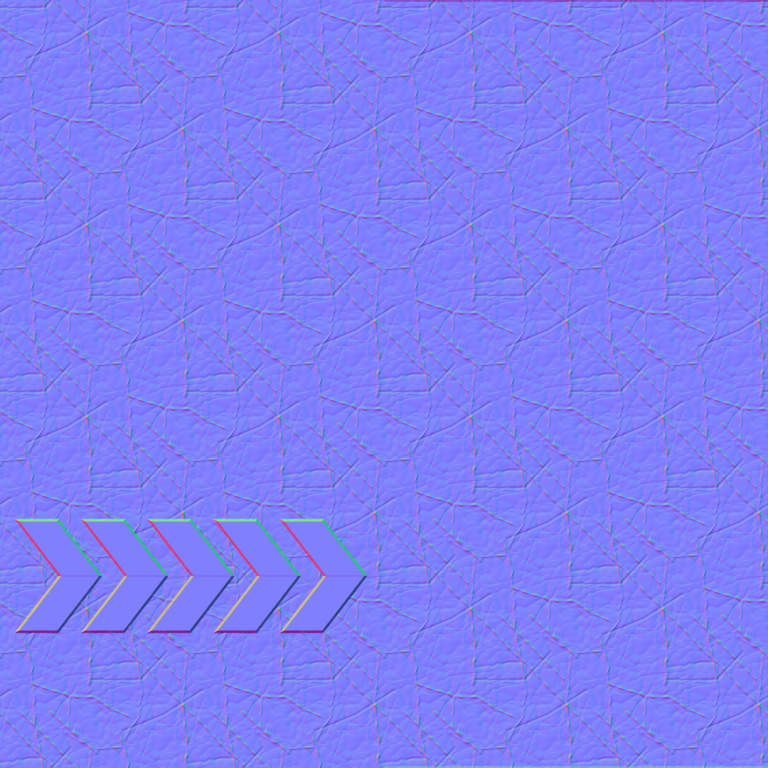
This texture map is drawn by a Shadertoy shader. Its source:

```glsl
const float TAU = 6.2831853;
const float GRID = 8.0;                        // half-tiles across the canvas
const vec2 TILE_ORIGIN = vec2(0.905, 0.345);

vec2 hash2(vec2 p) {
    return fract(sin(vec2(dot(p, vec2(127.1, 311.7)), dot(p, vec2(269.5, 183.3)))) * 43758.5);
}

// Diagonal lattice: whole numbers mark tiles staggered by half a step per row
vec2 toLattice(vec2 p) { return 0.5 * vec2(p.x + p.y, p.x - p.y); }

vec2 wrapTile(vec2 p) {
    vec2 l = toLattice(p);
    l -= round(l);
    return vec2(l.x + l.y, l.x - l.y);
}

// Nearest and second nearest distances of tiling cellular noise
vec2 cellular(vec2 p, float period) {
    vec2 cell = floor(p), f = fract(p), nearest = vec2(8.0);
    for (int y = -1; y <= 1; y++)
    for (int x = -1; x <= 1; x++) {
        vec2 o = vec2(x, y);
        float d = length(o + hash2(mod(cell + o, period)) - f);
        nearest = vec2(min(nearest.x, d), min(nearest.y, max(nearest.x, d)));
    }
    return nearest;
}

float segment(vec2 p, vec2 a, vec2 b) {
    vec2 halfSpan = 0.5 * (b - a);
    vec2 q = wrapTile(p - 0.5 * (a + b));
    return length(q - halfSpan * clamp(dot(q, halfSpan) / dot(halfSpan, halfSpan), -1.0, 1.0));
}

float bend(vec2 p, vec2 a, vec2 b, vec2 c) {
    return min(segment(p, a, b), segment(p, b, c));
}

// Rounded line profile; slope sets the steepness of its flanks
float crease(float d, float slope, float width) {
    return slope * width * exp(-d * d / (width * width));
}

vec2 wobble(vec2 l) {
    vec2 broad = sin(TAU * vec2(3.0 * l.x + 2.0 * l.y, 2.0 * l.x - 4.0 * l.y));
    vec2 fine = sin(TAU * vec2(9.0 * l.y - 4.0 * l.x, 7.0 * l.x + 5.0 * l.y) + 2.0 * broad.yx);
    return 0.016 * broad + 0.005 * fine;
}

// Faint straight lines scattered over the tile
float hairlines(vec2 p) {
    float d = 1.0;
    for (int i = 0; i < 9; i++) {
        vec2 r = hash2(vec2(i, 3.0)), center = 2.0 * hash2(vec2(i, 8.0));
        vec2 reach = (0.15 + 0.25 * r.x) * vec2(cos(TAU * r.y), sin(TAU * r.y));
        d = min(d, segment(p, center - reach, center + reach));
    }
    return d;
}

float crackedSurface(vec2 p) {
    vec2 l = toLattice(p);
    vec2 w = p + wobble(l);
    float wear = 0.65 + 0.35 * sin(TAU * (13.0 * l.x + 2.0 * l.y));

    // Straight scratches
    float scratch = segment(p + 0.4 * wobble(l), vec2(0.0), vec2(1.0));
    scratch = min(scratch, segment(p, vec2(0.31, 0.07), vec2(0.97, 0.73)));
    scratch = min(scratch, segment(p, vec2(0.62, 0.07), vec2(1.1, 0.5)));
    float h = -crease(scratch, 0.68 * wear, 0.011);

    // Deep wandering cracks
    float deep = bend(w, vec2(0.0), vec2(0.06, 0.35), vec2(0.03, 0.85));
    deep = min(deep, bend(p, vec2(0.45, -0.17), vec2(0.46, 0.21), vec2(0.57, 0.75)));
    deep = min(deep, bend(w, vec2(0.42, -0.24), vec2(0.83, -0.1), vec2(1.04, -0.1)));
    deep = min(deep, segment(w, vec2(1.04, -0.1), vec2(1.45, 0.13)));
    deep = min(deep, bend(w, vec2(0.33, -0.7), vec2(0.42, -0.42), vec2(0.42, -0.24)));
    h -= crease(deep, 0.7 * wear, 0.012);

    // Shallow cracks
    float shallow = bend(w, vec2(0.57, 0.75), vec2(0.54, 1.1), vec2(0.38, 1.35));
    shallow = min(shallow, bend(w, vec2(-0.2, -0.7), vec2(0.07, -0.52), vec2(0.35, -0.56)));
    shallow = min(shallow, bend(w, vec2(0.83, -0.1), vec2(0.82, 0.2), vec2(1.1, 0.5)));
    shallow = min(shallow, segment(w, vec2(0.03, -0.5), vec2(0.0)));
    h -= crease(shallow, 0.45 * wear, 0.012);

    // Raised folds
    float fold = bend(p, vec2(-0.62, 0.27), vec2(-0.2, 0.1), vec2(0.2, -0.15));
    fold = min(fold, segment(p, vec2(0.57, 0.73), vec2(0.83, 0.45)));
    fold = min(fold, segment(w, vec2(0.07, 0.59), vec2(0.5, 0.57)));
    fold = min(fold, segment(w, vec2(0.04, 0.75), vec2(0.52, 0.72)));
    h += crease(fold, 0.36, 0.013) + crease(hairlines(w), 0.17, 0.011);

    // Faint wrinkles and grain
    vec2 warped = toLattice(w + wobble(l.yx));
    vec2 wrinkle = cellular(warped * 6.0, 6.0);
    vec2 grain = cellular(warped * 17.0, 17.0);
    h -= crease(wrinkle.y - wrinkle.x, 0.016, 0.1);
    return h + 0.0065 * grain.x * grain.x + 0.007 * wrinkle.x * wrinkle.x;
}

// Inside distance of a right-pointing chevron, starting at its left corner
float chevron(vec2 p, float width, float halfHeight, float slant) {
    float across = p.x - slant * (halfHeight - abs(p.y));
    float side = min(across, width - across) / sqrt(1.0 + slant * slant);
    return min(side, halfHeight - abs(p.y));
}

float heightAt(vec2 p) {
    float inside = -1.0;
    for (int i = 0; i < 5; i++)
        inside = max(inside, chevron(p - vec2(0.145 + 0.69 * float(i), 6.0), 0.465, 0.596, 0.77));
    float base = -0.028 + 0.003 * smoothstep(-0.015, 0.015, p.y - 6.0);
    // Thin bevel along the top and bottom of the right half
    float rim = 1.0 - smoothstep(0.0, 0.018, min(p.y, GRID - p.y));
    float bevel = 0.008 * rim * smoothstep(3.98, 4.02, p.x);
    return mix(crackedSurface(p - TILE_ORIGIN), base, smoothstep(0.0, 0.03, inside)) - bevel;
}

void mainImage(out vec4 fragColor, in vec2 fragCoord) {
    vec2 uv = fragCoord / iResolution.xy;
    vec2 p = GRID * vec2(uv.x, 1.0 - uv.y);
    // Surface normal with green pointing down; blue falls off quickly on slopes
    vec2 e = vec2(0.008, 0.0);
    vec2 slope = vec2(heightAt(p + e.xy) - heightAt(p - e.xy),
                      heightAt(p + e.yx) - heightAt(p - e.yx)) / (2.0 * e.x);
    vec3 normal = normalize(vec3(-slope, 1.0));
    fragColor = vec4(0.5 + 0.5 * vec3(normal.xy, pow(normal.z, 7.0)), 1.0);
}
```
